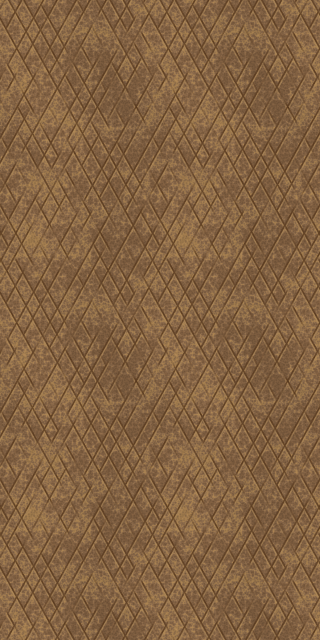
A WebGL 1 fragment shader for this texture:

```glsl
precision highp float;
// Aged bronze-brown leather embossed with an uneven lattice of tall diamonds.

uniform vec2 u_resolution;

// Lattice: the canvas spans 1 across and 2 up
const vec2 DIAMONDS = vec2(19.0, 10.5);   // diamonds per unit length
const float TILE_LINES = 9.0;             // lines before the layout repeats
const float LINE_JITTER = 0.5;            // spread of a line inside its slot
const float GROOVE_HALF = 0.0024;         // half width of the dark groove
const float LIP_OFFSET = 0.0050;          // groove centre to lit lip
const float LIP_HALF = 0.0021;            // half width of the lit lip
const float MIN_WEAR = 0.15;              // strength of the most worn stretch

// Colours
const vec3 BROWN = vec3(0.485, 0.360, 0.245);
const vec3 TAN = vec3(0.555, 0.425, 0.305);
const vec3 GOLD = vec3(0.610, 0.470, 0.285);
const vec3 GROOVE = vec3(0.330, 0.210, 0.105);
const vec3 LIP = vec3(0.680, 0.535, 0.345);

float hash(vec2 p) {
  return fract(sin(dot(p, vec2(12.99, 78.23))) * 4375.85);
}

// Integer index wrapped to a period, safe against rounding
float wrapIndex(float i, float period) {
  return floor(mod(i + 0.5, period));
}

// Distance to the nearest scattered point, repeating after "cells" cells
float cellular(vec2 tile, vec2 cells) {
  vec2 p = tile * cells;
  vec2 base = floor(p);
  float nearest = 2.0;
  for (int y = -1; y <= 1; y++) {
    for (int x = -1; x <= 1; x++) {
      vec2 cell = base + vec2(float(x), float(y));
      vec2 id = vec2(wrapIndex(cell.x, cells.x), wrapIndex(cell.y, cells.y));
      vec2 point = cell + vec2(hash(id + 3.1), hash(id + 17.7));
      nearest = min(nearest, length(p - point));
    }
  }
  return nearest;
}

// Soft-edged stripe coverage
float stripe(float dist, float halfWidth, float pixel) {
  float soft = max(pixel, halfWidth) * 0.6;
  return 1.0 - smoothstep(halfWidth - soft, halfWidth + soft, abs(dist));
}

// Pressure of a line, varying smoothly along its length
float wear(float line, float along) {
  float i = floor(along);
  float start = hash(vec2(line, wrapIndex(i, TILE_LINES)));
  float end = hash(vec2(line, wrapIndex(i + 1.0, TILE_LINES)));
  float pressure = mix(start, end, smoothstep(0.0, 1.0, along - i));
  return mix(MIN_WEAR, 1.0, smoothstep(0.15, 0.6, pressure));
}

// One family of parallel lines: x is groove, y is lit lip
vec2 grooves(float across, float along, float lipSide, float seed, float pixel) {
  vec2 relief = vec2(0.0);
  float slot = floor(across);
  for (int k = -1; k <= 1; k++) {
    float line = slot + float(k);
    float id = wrapIndex(line, TILE_LINES) + seed;
    float centre = line + 0.5 + (hash(vec2(id, 5.3)) - 0.5) * LINE_JITTER;
    float dist = (across - centre) / length(DIAMONDS);
    float strength = wear(id, along);
    relief = max(relief, strength * vec2(
      stripe(dist, GROOVE_HALF, pixel),
      stripe(dist - lipSide * LIP_OFFSET, LIP_HALF, pixel)));
  }
  return relief;
}

void main() {
  vec2 p = gl_FragCoord.xy / u_resolution * vec2(1.0, 2.0);
  float pixel = 1.0 / u_resolution.x;
  vec2 tile = p * DIAMONDS / TILE_LINES;

  // Mottled hide: broad patches, smaller blotches and fine grain
  float broad = cellular(tile, vec2(5.0, 9.0));
  float blotch = cellular(tile + 0.37, vec2(15.0, 27.0));
  float speck = cellular(tile, vec2(37.0, 67.0));
  float grain = cellular(tile, vec2(71.0, 129.0));
  vec2 wave = 6.28318 * tile;
  float drift = sin(wave.x + 0.7 * sin(wave.y)) + 0.5 * sin(wave.y * 2.0 + wave.x);

  float patina = 0.5 * broad + 0.4 * blotch + 0.45 * speck + 0.07 * drift;
  vec3 color = mix(BROWN, TAN, smoothstep(0.35, 0.8, patina));
  float gilt = smoothstep(0.55, 0.95, patina + 0.45 * (grain - 0.45));
  color = mix(color, GOLD, 0.75 * gilt);
  color *= 1.0 + 0.20 * (grain - 0.45) + 0.12 * (speck - 0.45) + 0.02 * drift;

  // Two crossing families of pressed lines, lit from above
  float falling = p.x * DIAMONDS.x + p.y * DIAMONDS.y;
  float rising = p.x * DIAMONDS.x - p.y * DIAMONDS.y;
  vec2 relief = max(grooves(falling, rising, -1.0, 0.0, pixel),
                    grooves(rising, falling, 1.0, 31.0, pixel));
  float rub = 0.65 + 0.6 * speck;
  color = mix(color, LIP, clamp(0.65 * relief.y * rub, 0.0, 1.0));
  color = mix(color, GROOVE, clamp(0.75 * relief.x * rub, 0.0, 1.0));

  gl_FragColor = vec4(color, 1.0);
}
```
